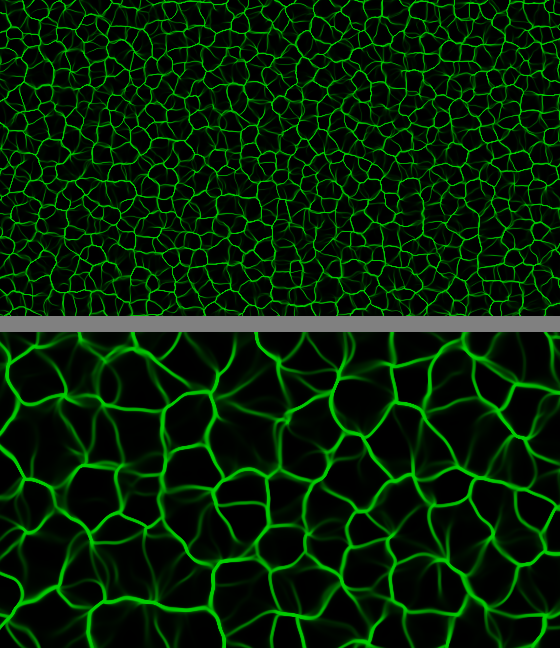
Top, the full canvas; bottom, a detail of the centre.
A Shadertoy shader for this background:

```glsl
const float CELLS = 23.0;       // noise cells per canvas height
const float FLOW_TIME = 0.55;
const int FLOW_STEPS = 12;
const float SWIRL = 0.35;       // sideways share of the flow
const float PROBE = 0.04;       // half distance between traced neighbours
const vec3 FILAMENT = vec3(0.0, 0.8, 0.0);

// Unit gradient with a random direction for each lattice point
vec2 latticeGradient(vec2 cell) {
    vec3 h = fract(cell.xyx * vec3(0.1031, 0.1030, 0.0973));
    h += dot(h, h.yzx + 33.33);
    float angle = 6.28318 * fract((h.x + h.y) * h.z);
    return vec2(cos(angle), sin(angle));
}

// Analytic slope of gradient noise
vec2 noiseSlope(vec2 p) {
    vec2 cell = floor(p);
    vec2 f = p - cell;
    vec2 u = f * f * f * (f * (f * 6.0 - 15.0) + 10.0);
    vec2 du = 30.0 * f * f * (f * (f - 2.0) + 1.0);

    vec2 ga = latticeGradient(cell);
    vec2 gb = latticeGradient(cell + vec2(1, 0));
    vec2 gc = latticeGradient(cell + vec2(0, 1));
    vec2 gd = latticeGradient(cell + vec2(1, 1));
    float a = dot(ga, f);
    float b = dot(gb, f - vec2(1, 0));
    float c = dot(gc, f - vec2(0, 1));
    float d = dot(gd, f - vec2(1, 1));

    vec2 blended = mix(mix(ga, gb, u.x), mix(gc, gd, u.x), u.y);
    return blended + du * (u.yx * (a - b - c + d) + vec2(b, c) - a);
}

// Uphill flow over two octaves, turned slightly sideways
vec2 velocity(vec2 p, float swirl) {
    vec2 slope = noiseSlope(p) + 0.31 * noiseSlope(p * 2.1 + 57.3);
    return slope + swirl * vec2(-slope.y, slope.x);
}

vec2 trace(vec2 p, float duration) {
    float dt = duration / float(FLOW_STEPS);
    for (int i = 0; i < FLOW_STEPS; i++) {
        p += dt * velocity(p, SWIRL);
    }
    return p;
}

// How strongly the flow pulls neighbouring points apart
float flowStretch(vec2 p, float probe) {
    vec2 e = vec2(probe, 0.0);
    vec2 dx = trace(p + e.xy, FLOW_TIME) - trace(p - e.xy, FLOW_TIME);
    vec2 dy = trace(p + e.yx, FLOW_TIME) - trace(p - e.yx, FLOW_TIME);
    return sqrt(dot(dx, dx) + dot(dy, dy)) / (2.0 * probe);
}

void mainImage(out vec4 fragColor, in vec2 fragCoord) {
    vec2 p = CELLS * fragCoord / iResolution.y + 11.7;
    float stretch = flowStretch(p, PROBE);

    // Sharp filaments over faint wisps
    float glow = 1.0 - exp(-stretch * stretch / 34.0 - 0.018 * stretch);
    fragColor = vec4(FILAMENT * glow, 1.0);
}
```
